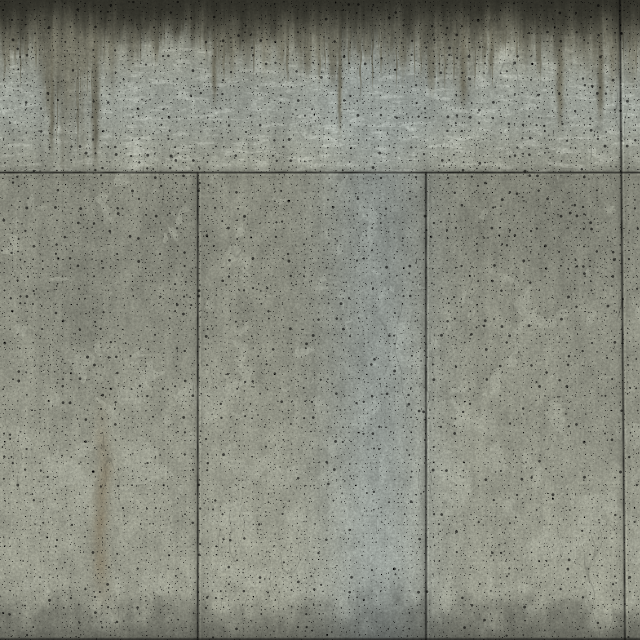
Give the GLSL for this texture, as a Shadertoy shader.

```glsl
// Weathered concrete wall: cast panels split by grooves, pale worn patches,
// pores and grain, with dark water stains running down from the top edge.
// Layered gradient noise sets the tones; looped tapered columns make the drips.
#define PALE vec3(0.655, 0.665, 0.610)
#define BASE vec3(0.585, 0.592, 0.538)
#define COOL vec3(0.585, 0.612, 0.590)
#define STAIN vec3(0.395, 0.385, 0.325)
#define SOOT vec3(0.150, 0.150, 0.125)
#define RUST vec3(0.490, 0.450, 0.365)
#define JOINT_Y 0.7305
#define GROOVE 0.0021
#define PORE_CELLS 85.0
#define GRAIN 0.085
#define DRIP_LAYERS 4

float hash(vec2 p) {
    vec3 q = fract(p.xyx * 0.1031);
    q += dot(q, q.yzx + 33.33);
    return fract((q.x + q.y) * q.z);
}

float corner(vec2 cell, vec2 offset) {
    float a = 6.2832 * hash(cell);
    return dot(vec2(cos(a), sin(a)), offset);
}

float noise(vec2 p) {
    vec2 i = floor(p), f = p - i, e = vec2(1, 0);
    vec2 u = f * f * f * (f * (f * 6.0 - 15.0) + 10.0);
    return 1.4 * mix(mix(corner(i, f), corner(i + e, f - e), u.x),
                     mix(corner(i + e.yx, f - e.yx), corner(i + 1.0, f - 1.0), u.x), u.y);
}

float fbm(vec2 p) {
    float sum = 0.0, amp = 0.5;
    for (int i = 0; i < 5; i++) {
        sum += amp * noise(p);
        p = p * 2.03 + vec2(17.3, 9.1);
        amp *= 0.55;
    }
    return sum;
}

float bump(float x, float center, float width) {
    float d = (x - center) / width;
    return exp(-d * d);
}

// Soft upper stain plus tapered runs; the long runs are (x, length, half width).
float drips(vec2 uv) {
    float depth = 1.0 - uv.y;
    float x = uv.x + 0.0015 * noise(vec2(uv.x * 40.0, uv.y * 45.0));
    float reach = 0.115 + 0.03 * noise(vec2(x * 9.0, 4.5))
                + 0.13 * bump(x, 0.115, 0.045) - 0.04 * bump(x, 0.28, 0.04);
    float column = noise(vec2(x * 65.0, uv.y * 4.0)) + 0.5 * noise(vec2(x * 150.0, uv.y * 9.0));
    float mask = 0.85 * (1.0 - smoothstep(0.3, 1.15, depth / reach + 0.35 * column));
    float cells = 20.0;
    for (int i = 0; i < DRIP_LAYERS; i++) {
        float id = floor(x * cells);
        float r = hash(vec2(id, 31.0 + float(i)));
        float len = reach * mix(0.5, 1.45, r * r);
        float taper = clamp(1.0 - depth / len, 0.0, 1.0);
        float across = abs(fract(x * cells) - 0.5 - 0.25 * (hash(vec2(id, 57.0)) - 0.5));
        float w = 0.34 * sqrt(taper) + 0.01;
        mask = max(mask, (1.0 - smoothstep(w * 0.3, w, across)) * smoothstep(0.0, 0.35, taper) * 0.85);
        cells *= 1.75;
    }
    vec3 runs[8] = vec3[8](vec3(0.081, 0.27, 0.007), vec3(0.149, 0.29, 0.009),
        vec3(0.335, 0.18, 0.006), vec3(0.531, 0.23, 0.005), vec3(0.724, 0.185, 0.010),
        vec3(0.768, 0.13, 0.007), vec3(0.875, 0.22, 0.008), vec3(0.938, 0.21, 0.008));
    for (int i = 0; i < 8; i++) {
        float taper = clamp(1.0 - depth / runs[i].y, 0.0, 1.0);
        float w = runs[i].z * (0.25 + 0.75 * sqrt(taper));
        mask = max(mask, bump(x, runs[i].x, w) * smoothstep(0.0, 0.3, taper));
    }
    return mask;
}

// Dark pits scattered one per cell, most of them tiny.
float pores(vec2 uv) {
    vec2 p = uv * PORE_CELLS, id = floor(p);
    vec2 center = 0.25 + 0.5 * vec2(hash(id + 7.0), hash(id + 71.0));
    float size = 0.05 + 0.17 * pow(hash(id + 133.0), 5.0);
    float present = step(0.52 - 0.2 * smoothstep(0.2, 0.6, uv.y), hash(id + 211.0));
    return present * (1.0 - smoothstep(size * 0.5, size + 0.06, length(fract(p) - center)));
}

// A dark slot with a lit lip on its positive side and a faint worn margin.
vec3 groove(vec3 col, float d, float wear) {
    col *= 1.0 - 0.12 * bump(d, 0.0, 0.008);
    col *= 1.0 + 0.16 * bump(d, GROOVE * 1.7, GROOVE * 0.8);
    return col * (1.0 - (0.55 + 0.2 * wear) * bump(d, 0.0, GROOVE * 0.75));
}

void mainImage(out vec4 fragColor, in vec2 fragCoord) {
    vec2 uv = fragCoord / iResolution.xy;
    float x = uv.x, y = uv.y;
    float upper = smoothstep(JOINT_Y - 0.003, JOINT_Y + 0.003, y);
    float cloud = fbm(uv * vec2(7.0, 5.0));
    float mottled = fbm(uv * vec2(38.0, 30.0) + 5.0);
    float streak = fbm(uv * vec2(70.0, 7.0) + 40.0);

    // Broad tones: darker below the joint, paler toward the lower wall.
    float light = 0.92 + 0.11 * (1.0 - smoothstep(0.12, 0.65, y)) + 0.08 * upper;
    light -= 0.09 * bump(x, 0.27, 0.05) * bump(y, 0.67, 0.07);
    light -= 0.06 * bump(x, 0.84, 0.13) * bump(y, 0.65, 0.10);
    light -= 0.06 * bump(x, 0.13, 0.035) * bump(y, 0.53, 0.20);
    float cool = bump(x, 0.59, 0.085) * (1.0 - 0.4 * upper) + 0.65 * upper * bump(y, 0.84, 0.08);
    vec3 col = mix(BASE, COOL, min(cool, 1.0));
    col *= light + 0.10 * cloud + 0.11 * mottled + 0.07 * streak;

    // Worn pale patches with ragged edges, densest in the lower middle.
    vec2 warp = 0.012 * vec2(noise(uv * 30.0), noise(uv * 30.0 + 90.0));
    float flake = fbm((uv + warp) * vec2(20.0, 17.0) + 60.0) + 0.35 * cloud;
    float cover = 0.30 - 0.20 * bump(y, 0.27, 0.20) - 0.12 * upper;
    float patchMask = smoothstep(cover, cover + 0.07, flake) * (0.65 + 0.25 * noise(uv * 14.0));
    col = mix(col, mix(PALE, COOL * 1.10, min(cool, 1.0)) * (1.0 + 0.05 * mottled), patchMask * 0.75);
    float scrape = fbm(uv * vec2(26.0, 95.0) + 13.0);
    col += 0.07 * upper * smoothstep(0.05, 0.3, scrape);

    // Brown seep on the left panel and damp gray along the foot.
    float seepX = 0.160 + 0.008 * noise(vec2(3.5, y * 14.0));
    float seep = bump(x, seepX, 0.012) * smoothstep(0.03, 0.13, y) * (1.0 - smoothstep(0.25, 0.42, y));
    col = mix(col, RUST, seep * (0.55 + 0.3 * mottled));
    float damp = 1.0 - smoothstep(0.015, 0.085, y + 0.055 * cloud + 0.025 * mottled);
    col *= 1.0 - 0.23 * damp - 0.10 * (1.0 - smoothstep(0.0, 0.03, y));

    // Water stains and the sooty upper rim.
    col = mix(col, STAIN * (1.0 + 0.22 * streak + 0.12 * mottled), 0.82 * drips(uv));
    float rim = 1.0 - smoothstep(0.0, 0.085, 1.0 - y + 0.022 * streak + 0.025 * cloud);
    col = mix(col, SOOT, 0.85 * rim);

    // Pores, grain and occasional fine vertical cracks.
    col *= 1.0 - 0.6 * pores(uv) - 0.45 * pores(uv * 1.7 + 3.1);
    col *= 1.0 + GRAIN * (noise(uv * 230.0) + 0.7 * noise(uv * 410.0 + 11.0));
    float crack = abs(noise(vec2(x * 32.0 + 0.3 * noise(uv * 25.0), y * 5.0 + 20.0)));
    col *= 1.0 - 0.13 * (1.0 - smoothstep(0.0, 0.035, crack)) * smoothstep(0.05, 0.3, cloud + 0.2 * streak);

    // Panel grooves; the right one leans and runs the full height.
    float wear = noise(uv * 35.0);
    vec3 lower = groove(groove(col, x - 0.3090, wear), x - 0.6655, wear);
    col = mix(lower, col, upper);
    col = groove(col, x - mix(0.9765, 0.9685, y), wear);
    col = groove(col, JOINT_Y - y, wear);
    col *= 1.0 - 0.5 * (1.0 - smoothstep(0.001, 0.005, y));
    fragColor = vec4(clamp(col, 0.0, 1.0), 1.0);
}
```
